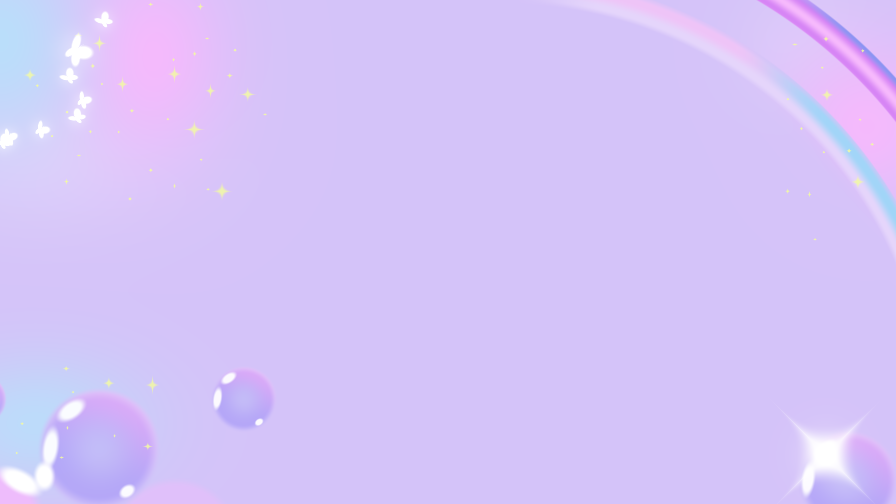
This background is drawn by a WebGL 1 fragment shader. Its source:

```glsl
precision highp float;
// Dreamy lavender backdrop with pastel glows, rainbow arcs, bubbles, butterflies and sparkles.
uniform vec2 u_resolution;

#define LAVENDER vec3(0.833, 0.765, 0.975)
#define PINK vec3(0.965, 0.725, 0.99)
#define SKY vec3(0.73, 0.87, 0.98)
#define VIOLET vec3(0.70, 0.645, 0.97)
#define ORCHID vec3(0.84, 0.52, 0.96)
#define PEARL vec3(0.90, 0.84, 0.985)
#define STARLIGHT vec3(0.95, 0.98, 0.64)
#define ARC_CENTRE vec2(0.995, 0.1435)
#define FLARE_CENTRE vec2(1.639, 0.097)
#define GOLDEN_ANGLE 2.39996

float hash(float n) {
  n = fract(n * 0.1031);
  n *= n + 33.33;
  return fract(n * (n + n));
}

vec2 rotate(vec2 v, float a) {
  float c = cos(a), s = sin(a);
  return vec2(c * v.x + s * v.y, c * v.y - s * v.x);
}

// Gaussian falloff around a centre
float glow(vec2 p, vec2 centre, vec2 spread) {
  vec2 q = (p - centre) / spread;
  return exp(-dot(q, q));
}

float softEllipse(vec2 p, vec2 centre, vec2 size, float tilt) {
  return 1.0 - smoothstep(0.5, 1.0, length(rotate(p - centre, tilt) / size));
}

// Four-pointed star with concave sides
float sparkle(vec2 q, float reach) {
  vec2 a = sqrt(abs(q) / reach);
  return smoothstep(0.0, 0.45, 1.0 - a.x - a.y);
}

float ringMask(float r, float inner, float outer, float soft) {
  return smoothstep(inner - soft, inner + soft, r) * (1.0 - smoothstep(outer - soft, outer + soft, r));
}

// Two concentric arcs, kept to the upper right
vec3 rainbow(vec3 col, vec2 p) {
  float r = length(p - ARC_CENTRE);
  float along = smoothstep(1.45, 1.65, p.x);
  float soft = max(0.002, 0.75 / u_resolution.y);
  // Pale lower arc, turning from pink to sky
  float t = (r - 0.847) / 0.06;
  vec3 tone = mix(vec3(0.94, 0.77, 0.97), vec3(0.62, 0.84, 0.97), along);
  tone = mix(PEARL, tone, smoothstep(0.3, 0.7, t));
  tone = mix(tone, LAVENDER, 0.7 * smoothstep(0.8, 1.0, t));
  float pale = ringMask(r, 0.85, 0.907, soft) * smoothstep(0.0, 0.25, t);
  col = mix(col, tone, 0.95 * pale * smoothstep(1.02, 1.2, p.x));
  // Vivid upper arc with a blue rim
  t = (r - 0.995) / 0.056;
  tone = mix(PINK, ORCHID, 0.5 + 0.5 * cos(9.0 * (t - 0.1)));
  tone = mix(tone, vec3(0.55, 0.58, 0.95), smoothstep(0.7, 0.95, t) * smoothstep(1.52, 1.7, p.x));
  return mix(col, tone, ringMask(r, 0.995, 1.051, soft) * step(ARC_CENTRE.x, p.x));
}

vec3 bubble(vec3 col, vec2 p, vec2 centre, float radius) {
  vec2 q = (p - centre) / radius;
  float d = length(q);
  vec3 film = mix(VIOLET, vec3(0.87, 0.66, 0.97), smoothstep(-0.4, 1.0, 0.8 * q.y + 0.35 * q.x));
  film = mix(vec3(0.76, 0.73, 0.97), film, smoothstep(0.0, 0.8, d));
  film = mix(film, PEARL, 0.5 * smoothstep(0.8, 1.0, d));
  float shine = softEllipse(q, vec2(-0.47, 0.65), vec2(0.32, 0.17), 0.6);
  shine += softEllipse(q, vec2(-0.82, 0.02), vec2(0.16, 0.42), -0.15);
  shine += softEllipse(q, vec2(0.47, -0.71), vec2(0.17, 0.12), 0.6);
  film = mix(film, vec3(1.0), min(shine, 1.0));
  return mix(col, film, 0.92 * (1.0 - smoothstep(0.92, 1.05, d)));
}

// Butterflies drifting along a bent diagonal, seen at a slant
float butterflies(vec2 p) {
  float light = 0.0;
  for (int i = 0; i < 8; i++) {
    float k = float(i);
    float bend = sin(0.4488 * k);
    vec2 pos = vec2(0.206 - 0.0287 * k, 0.958 - 0.0345 * k);
    pos += bend * vec2(0.065 * cos(k - 3.8), -0.055);
    float size = 0.019 + 0.016 * exp(-3.0 * (k - 1.0) * (k - 1.0));
    vec2 q = rotate(p - pos, 2.0 * hash(k + 5.0) - 1.0) / size;
    light += 0.3 * exp(-0.9 * dot(q, q));
    q.x = abs(q.x + 0.2 * q.y) * (q.x > 0.0 ? 1.0 : 1.6);
    light += softEllipse(q, vec2(0.42, 0.28), vec2(0.72, 0.42), 0.75);
    light += softEllipse(q, vec2(0.28, -0.3), vec2(0.5, 0.34), -0.8);
  }
  return min(light, 1.0);
}

// Sunflower scatter of sparkles, mostly tiny
float starCluster(vec2 p, vec2 centre, vec2 spread, float count, float seed) {
  float light = 0.0;
  for (int i = 0; i < 40; i++) {
    float k = float(i);
    if (k >= count) break;
    float pick = hash(k + seed);
    float a = GOLDEN_ANGLE * k + seed + pick;
    vec2 pos = centre + spread * sqrt((k + 0.5) / count) * vec2(cos(a), sin(a));
    float reach = mix(0.006, 0.032, pick * pick * pick);
    light += sparkle(p - pos, reach) + 0.5 * glow(p, pos, vec2(0.002));
  }
  return min(light, 1.0);
}

void main() {
  vec2 p = gl_FragCoord.xy / u_resolution.y;
  // Corner glows
  vec3 col = mix(LAVENDER, PEARL, 0.6 * glow(p, vec2(0.1, 0.70), vec2(0.25, 0.15)));
  col = mix(col, PINK, glow(p, vec2(0.29, 0.89), vec2(0.15, 0.19)));
  col = mix(col, SKY, glow(p, vec2(0.0, 0.92), vec2(0.16, 0.20)));
  col = mix(col, SKY, 0.9 * glow(p, vec2(0.07, 0.16), vec2(0.21, 0.13)));
  float aboveArc = smoothstep(0.82, 0.92, length(p - ARC_CENTRE));
  col = mix(col, PEARL, 0.4 * glow(p, vec2(1.59, 0.91), vec2(0.12)));
  col = mix(col, PINK, mix(0.1, 0.95, aboveArc) * glow(p, vec2(1.72, 0.75), vec2(0.16)));
  col = rainbow(col, p);
  // Bubbles
  col = bubble(col, p, vec2(-0.037, 0.208), 0.049);
  col = mix(col, vec3(0.89, 0.75, 0.98), 0.8 * (1.0 - smoothstep(0.11, 0.13, length(p - vec2(0.347, -0.075)))));
  col = mix(col, PINK, 0.8 * (1.0 - smoothstep(0.07, 0.10, length(p - vec2(-0.01, -0.02)))));
  col = bubble(col, p, vec2(0.197, 0.109), 0.118);
  col = bubble(col, p, vec2(0.484, 0.208), 0.064);
  col = bubble(col, p, vec2(1.683, 0.046), 0.097);
  col = mix(col, vec3(1.0), softEllipse(p, vec2(0.04, 0.045), vec2(0.055, 0.026), -0.5));
  col = mix(col, vec3(1.0), softEllipse(p, vec2(0.088, 0.055), vec2(0.024, 0.034), 0.0));
  // Sparkles and butterflies
  float stars = starCluster(p, vec2(0.29, 0.79), vec2(0.25, 0.22), 34.0, 3.0);
  stars += starCluster(p, vec2(1.635, 0.74), vec2(0.11, 0.23), 15.0, 17.0);
  stars += starCluster(p, vec2(0.17, 0.16), vec2(0.17, 0.13), 10.0, 41.0);
  col = mix(col, STARLIGHT, 0.85 * min(stars, 1.0));
  col = mix(col, vec3(1.0), butterflies(p));
  // Lens flare with diagonal rays
  float flare = 0.7 * sparkle(rotate(p - FLARE_CENTRE, 0.785), 0.17);
  flare = max(flare, glow(p, FLARE_CENTRE, vec2(0.022)));
  flare += 0.35 * glow(p, FLARE_CENTRE, vec2(0.05));
  gl_FragColor = vec4(mix(col, vec3(1.0), min(flare, 1.0)), 1.0);
}
```
